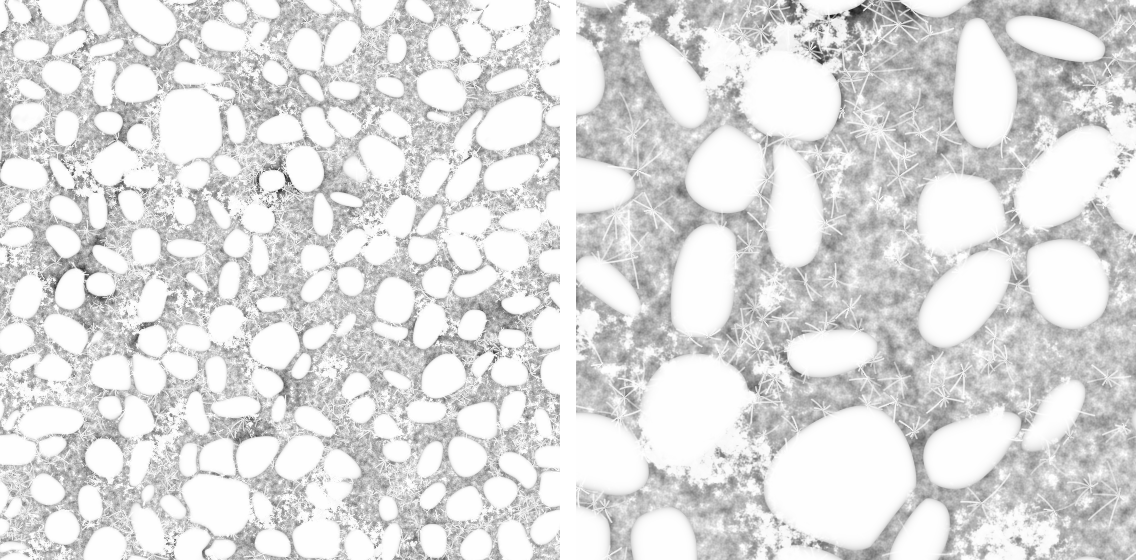
Left, the full canvas; right, a detail of the centre.
Write a WebGL 1 fragment shader that draws this texture map.

```glsl
precision highp float;
uniform vec2 u_resolution;

#define GRID 13.6
#define JITTER 0.66
#define GAP 0.03
#define BIG_SHARE 0.10
#define BIG_SCALE 1.85
#define GROUND_TONE 0.765
#define GRAIN 0.32
#define SHADOW 0.48
#define NEEDLES 11.0
#define NEEDLE_WIDTH 0.0004
#define FROST 0.9
#define ROUNDNESS 2.4

const float TAU = 6.2831853;

vec2 hash2(vec2 p) {
  vec3 q = fract(p.xyx * vec3(0.1031, 0.1030, 0.0973));
  q += dot(q, q.yzx + 33.33);
  return fract((q.xx + q.yz) * q.zy);
}

float corner(vec2 cell, vec2 offset) {
  return dot(hash2(cell + 61.0) * 2.0 - 1.0, offset);
}

float gradientNoise(vec2 p) {
  vec2 i = floor(p), f = p - i, e = vec2(1.0, 0.0);
  vec2 u = f * f * f * (f * (f * 6.0 - 15.0) + 10.0);
  return mix(mix(corner(i, f), corner(i + e, f - e), u.x),
             mix(corner(i + e.yx, f - e.yx), corner(i + 1.0, f - 1.0), u.x), u.y);
}

float fbm(vec2 p) {
  float sum = 0.0, amp = 1.0;
  for (int i = 0; i < 4; i++) {
    sum += amp * gradientNoise(p);
    p = mat2(1.6, 1.2, -1.2, 1.6) * p + 17.3;
    amp *= 0.68;
  }
  return sum;
}

float smoothMax(float a, float b, float k) {
  float h = max(k - abs(a - b), 0.0) / k;
  return max(a, b) + h * h * k * 0.25;
}

// Approximate distance to a blunt, slightly tapered oval
float stoneDistance(vec2 p, vec2 radii, float taper) {
  p.y /= 1.0 + taper * clamp(p.x / radii.x, -1.0, 1.0);
  vec2 u = max(abs(p / radii), 1e-3);
  float k = pow(pow(u.x, ROUNDNESS) + pow(u.y, ROUNDNESS), 1.0 / ROUNDNESS);
  vec2 slope = pow(u / k, vec2(ROUNDNESS - 1.0)) / radii;
  return (k - 1.0) / length(slope);
}

// Distance to scattered stones, kept apart by a gap; in grid units
float pebbles(vec2 p) {
  vec2 cell = floor(p);
  float nearest = 9.0, second = 9.0;
  for (int y = -2; y <= 2; y++) {
    for (int x = -2; x <= 2; x++) {
      vec2 id = cell + vec2(float(x), float(y));
      vec2 place = hash2(id + 7.0), form = hash2(id + 131.0), kind = hash2(id + 277.0);
      vec2 q = p - id - 0.5 - JITTER * (place - 0.5);
      float angle = kind.x * TAU, c = cos(angle), s = sin(angle);
      float size = mix(0.33, 0.64, form.x);
      size *= mix(1.0, BIG_SCALE, step(1.0 - BIG_SHARE, kind.y));
      vec2 radii = size * vec2(1.0, mix(0.4, 0.92, form.y));
      float d = stoneDistance(mat2(c, -s, s, c) * q, radii, 0.4 * (place.x - 0.5));
      second = min(second, max(nearest, d));
      nearest = min(nearest, d);
    }
  }
  return smoothMax(nearest, 0.5 * (nearest - second) + GAP, 0.15);
}

// Uneven bursts of fine curved needles, gathered in patches
float sprigs(vec2 uv, float scale, float px) {
  vec2 p = uv * scale, cell = floor(p);
  float ink = 0.0;
  for (int y = -1; y <= 1; y++) {
    for (int x = -1; x <= 1; x++) {
      vec2 id = cell + vec2(float(x), float(y));
      vec2 h = hash2(id + scale), v = p - id - h;
      float patchiness = gradientNoise((id + h) / scale * 9.0 + 40.0);
      float curl = 0.12 * (h.y - 0.5) * length(v);
      float turn = fract(atan(v.y, v.x) / TAU + h.x + curl) * NEEDLES;
      float sector = floor(turn);
      vec2 r = hash2(id * 3.0 + vec2(sector * 11.0, scale));
      float bend = (turn - sector - 0.5 - 0.7 * (r.x - 0.5)) * TAU / NEEDLES;
      vec2 q = length(v) * vec2(cos(bend), sin(bend));
      float reach = 0.95 * r.y * r.y;
      float d = length(q - vec2(clamp(q.x, 0.0, reach), 0.0)) / scale;
      float line = 1.0 - smoothstep(0.0, NEEDLE_WIDTH + px, d);
      line *= mix(0.45, 1.0, r.x);
      ink = max(ink, line * step(h.y, 0.3 + 1.9 * patchiness));
    }
  }
  return ink;
}

void main() {
  float px = 1.0 / min(u_resolution.x, u_resolution.y);
  vec2 uv = gl_FragCoord.xy * px;
  vec2 warp = vec2(gradientNoise(uv * 17.0), gradientNoise(uv * 17.0 + 90.0));
  float d = pebbles(uv * GRID + 0.12 * warp);
  float outside = max(d, 0.0);

  // Grainy ground with shadows gathered around the stones
  float grain = fbm(uv * 95.0);
  float tone = GROUND_TONE + 0.12 * fbm(uv * 9.0 + 5.0) + GRAIN * grain;
  float shade = smoothstep(0.08, 0.7, fbm(uv * 3.7 + 21.0));
  tone -= SHADOW * shade * exp(-outside * 5.0) + 0.06 * exp(-outside * 14.0);

  // Ragged pale frost and needles
  float patches = fbm(uv * 8.0 + 60.0) + 0.35 * gradientNoise(uv * 48.0);
  float frost = FROST * smoothstep(0.18, 0.5, patches + 0.6 * grain);
  tone = mix(tone, 1.0, frost);
  float needles = max(sprigs(uv, 36.0, px), sprigs(uv + 0.37, 67.0, px));

  // White stones with a thin grey rim, lost where frost covers it
  float stone = 0.997 - 0.2 * (1.0 - frost) * exp(min(d, 0.0) * 48.0);
  stone -= 0.03 * smoothstep(0.6, 0.95, fbm(uv * 12.0 + 33.0));
  float edge = 0.75 * GRID * px;
  tone = mix(stone, tone, smoothstep(-edge, edge, d));
  tone = mix(tone, 1.0, 0.9 * needles);
  gl_FragColor = vec4(vec3(clamp(tone, 0.12, 0.997)), 1.0);
}
```
